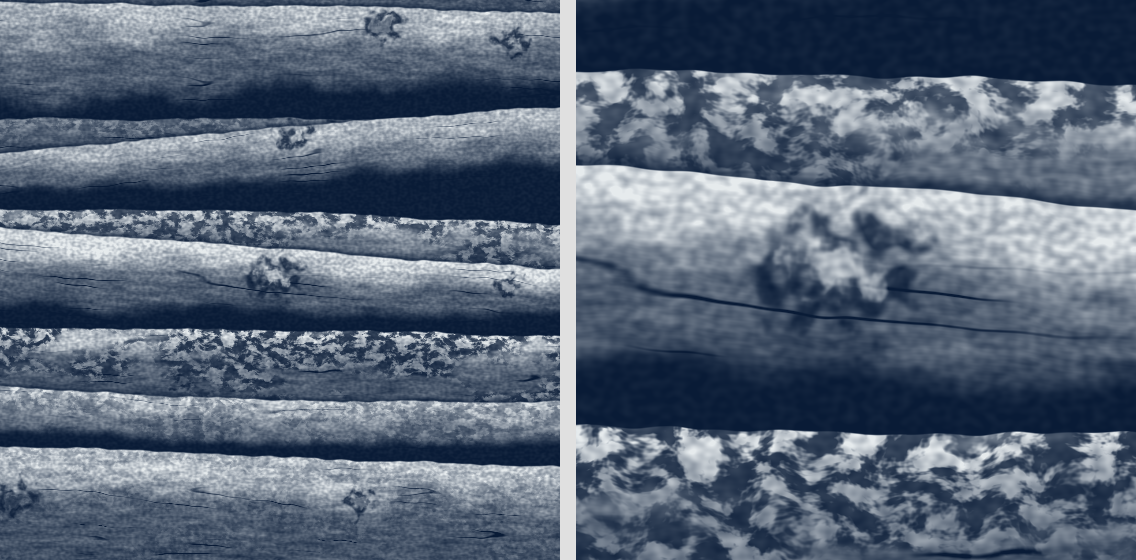
Left: the whole. Right: its middle third, enlarged.
Reproduce this texture procedurally as a Shadertoy shader.

```glsl
// Stack of weathered logs lying across the canvas, in navy duotone.

const vec3 NAVY = vec3(0.035, 0.105, 0.21);
const vec3 PALE = vec3(0.90, 0.92, 0.93);
const float GRAIN_STRENGTH = 0.30;
const float SPECKLE_STRENGTH = 0.28;
const float CRACK_STRENGTH = 0.40;
const float EDGE_WOBBLE = 0.007;
const float SHADOW_TILT = 0.15;
const float CREVICE_WIDTH = 0.010;

const int LOGS = 9;
// Upper edge at left, middle and right, measured down; thickness at left
const vec4 EDGE[LOGS] = vec4[](
    vec4(-0.10, -0.10, -0.10, 0.13), vec4(0.006, 0.011, 0.022, 0.207),
    vec4(0.213, 0.213, 0.215, 0.10), vec4(0.275, 0.228, 0.191, 0.105),
    vec4(0.373, 0.380, 0.402, 0.10), vec4(0.405, 0.446, 0.480, 0.175),
    vec4(0.585, 0.590, 0.602, 0.11), vec4(0.690, 0.714, 0.716, 0.105),
    vec4(0.795, 0.817, 0.835, 0.23));
// Thickness at right, highlight tone, start of the shadow, bark cover
const vec4 SURFACE[LOGS] = vec4[](
    vec4(0.13, 0.50, 1.4, 0.2), vec4(0.175, 0.80, 0.80, 0.08),
    vec4(0.09, 0.38, 1.4, 0.3), vec4(0.205, 0.76, 0.58, 0.10),
    vec4(0.12, 0.66, 1.4, 0.8), vec4(0.115, 0.92, 0.77, 0.06),
    vec4(0.115, 0.80, 1.3, 1.0), vec4(0.118, 0.84, 0.66, 0.40),
    vec4(0.22, 0.84, 1.4, 0.25));
const float BODY[LOGS] = float[](0.34, 0.36, 0.26, 0.37, 0.38, 0.35, 0.36, 0.44, 0.32);

const int KNOTS = 8;
// Centre (x, down), radius, brightness of the core
const vec4 KNOT[KNOTS] = vec4[](
    vec4(0.69, 0.045, 0.035, 0.35), vec4(0.915, 0.075, 0.030, 0.65),
    vec4(0.49, 0.495, 0.050, 0.85), vec4(0.91, 0.507, 0.022, 0.60),
    vec4(0.03, 0.890, 0.036, 0.10), vec4(0.645, 0.900, 0.028, 0.30),
    vec4(0.525, 0.240, 0.030, 0.75), vec4(0.325, 0.680, 0.020, 0.25));

float hash(vec2 c) {
    vec3 q = fract(c.xyx * 0.1031);
    q += dot(q, q.yzx + 33.33);
    return fract((q.x + q.y) * q.z);
}

float cornerSlope(vec2 cell, vec2 offset) {
    float angle = 6.2832 * hash(cell);
    return dot(vec2(cos(angle), sin(angle)), offset);
}

// Gradient noise, about -0.7 to 0.7
float noise(vec2 p) {
    vec2 c = floor(p), f = p - c, e = vec2(1, 0);
    vec2 u = f * f * f * (f * (f * 6.0 - 15.0) + 10.0);
    return mix(mix(cornerSlope(c, f), cornerSlope(c + e, f - e), u.x),
               mix(cornerSlope(c + e.yx, f - e.yx), cornerSlope(c + 1.0, f - 1.0), u.x), u.y);
}

float fbm(vec2 p) {
    float sum = 0.0, amplitude = 1.0;
    for (int i = 0; i < 4; i++) {
        sum += amplitude * noise(p);
        p = p * 2.03 + 17.7;
        amplitude *= 0.6;
    }
    return sum;
}

float edgeHeight(int i, float x) {
    vec4 e = EDGE[i];
    float seed = float(i) * 9.7;
    float curve = mix(e.x, e.z, x) + 4.0 * x * (1.0 - x) * (e.y - 0.5 * (e.x + e.z));
    return curve + EDGE_WOBBLE * (noise(vec2(x * 6.0, seed)) + 0.5 * noise(vec2(x * 34.0, seed)));
}

// Tone of log i at x, a distance below its upper edge
float logTone(int i, float x, float below) {
    vec4 s = SURFACE[i];
    float t = below / mix(EDGE[i].w, s.x, x);
    vec2 q = vec2(x, below) + float(i) * vec2(3.7, 5.3);
    float patches = fbm(q * vec2(5.0, 14.0));

    // Rounded form: lit top, dull body
    float lit = 1.0 - smoothstep(0.02, 0.52, t + 0.22 * patches);
    float tone = mix(BODY[i] * (1.15 - 0.45 * t), s.y, lit);
    tone += GRAIN_STRENGTH * 0.5 * fbm(q * vec2(14.0, 75.0));

    // Long cracks along the grain
    float crack = 1.0 - smoothstep(0.0, 0.045, abs(noise(q * vec2(3.0, 38.0))));
    tone -= CRACK_STRENGTH * crack * smoothstep(0.05, 0.35, noise(q * vec2(7.0, 22.0) + 40.0));

    // Flaking bark
    vec2 warp = 0.008 * vec2(noise(q * 30.0), noise(q * 30.0 + 50.0));
    float flake = smoothstep(-0.22, 0.28, fbm((q + warp) * vec2(42.0, 62.0)));
    float cover = s.w * smoothstep(-0.35, 0.25, patches + 0.3 - 0.5 * t);
    tone = mix(tone, mix(0.06, 0.55 + 0.4 * lit, flake), 0.85 * cover);

    // Underside shadow with a ragged border
    float start = s.z + SHADOW_TILT * (0.5 - x) + 0.16 * fbm(vec2(x * 5.0, q.y * 4.0));
    return tone * (1.0 - 0.94 * smoothstep(start - 0.12, start + 0.10, t));
}

// Dark broken rings around worn cores
float addKnots(float tone, vec2 p) {
    vec2 warp = 0.022 * vec2(fbm(p * 28.0), fbm(p * 28.0 + 60.0));
    for (int i = 0; i < KNOTS; i++) {
        vec4 k = KNOT[i];
        float r = length((p - k.xy + warp) * vec2(1.0, 1.25)) / k.z;
        float ring = exp(-8.0 * (r - 0.7) * (r - 0.7));
        tone *= 1.0 - 0.8 * ring * smoothstep(-0.3, 0.15, noise(p * 60.0));
        tone = mix(tone, k.w, 0.8 * (1.0 - smoothstep(0.2, 0.5, r)));
    }
    return tone;
}

void mainImage(out vec4 fragColor, in vec2 fragCoord) {
    vec2 p = fragCoord / iResolution.xy;
    p.y = 1.0 - p.y;
    float soft = 1.0 / iResolution.y, tone = 0.0;

    // Each lower log overlaps the one above
    for (int i = 0; i < LOGS; i++) {
        float below = p.y - edgeHeight(i, p.x);
        float crevice = mix(0.4, 1.0, smoothstep(0.0, CREVICE_WIDTH, -below));
        tone = mix(tone * crevice, logTone(i, p.x, max(below, 0.0)), smoothstep(-soft, soft, below));
    }
    tone = addKnots(tone, p);
    float speckle = noise(p * vec2(150.0, 190.0)) + 0.6 * noise(p * 95.0 + 30.0);
    tone += SPECKLE_STRENGTH * speckle * (0.15 + tone);
    fragColor = vec4(mix(NAVY, PALE, clamp(tone, 0.0, 1.0)), 1.0);
}
```
